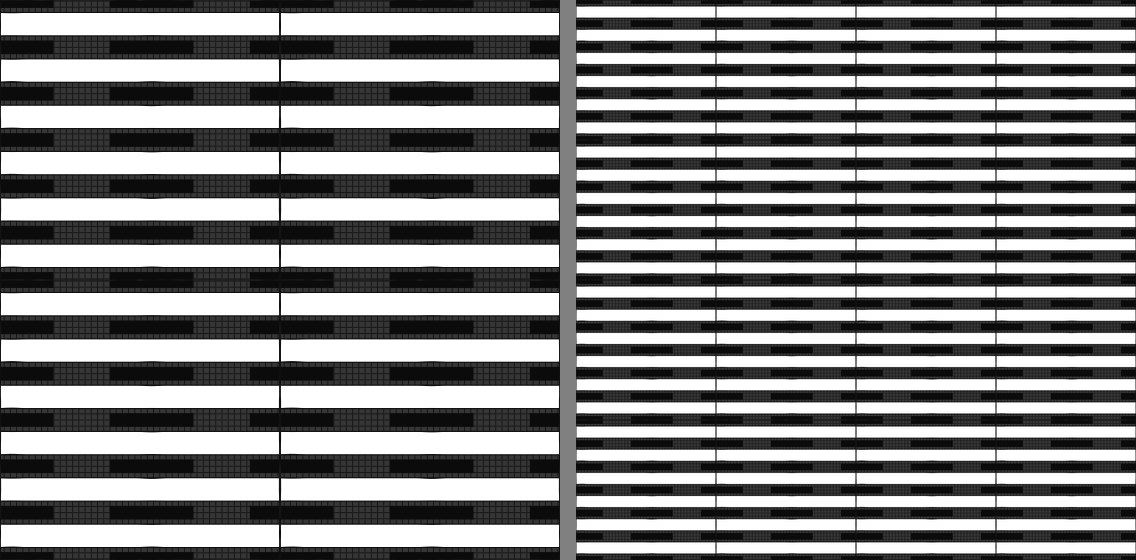
Left: one tile. Right: repeated 2 by 2.
Reproduce this pattern procedurally as a WebGL 1 fragment shader.

```glsl
precision highp float;
// Dark gridded bands with inset black bars on white, in two by two tiles with worn seams.

uniform vec2 u_resolution;

// Lengths are fractions of one tile.
const float TILES = 2.0;
const float BAND_STEP = 0.1654;
const float BAND_HALF = 0.0423;
const float BORDER = 0.0034;
const float CELLS = 45.0;
const float CELL_PHASE = 0.1927;
const float ROW_STEP = 0.0219;
const float LINE_HALF = 0.0018;
const float BARS = 2.0;
const float BAR_CENTER = 0.0417;
const vec2 BAR_HALF = vec2(0.1495, 0.0243);
const float SEAM_HALF = 0.0036;
const float SEAM_WOBBLE = 0.0016;
const float BULGE_HEIGHT = 0.0030;
const float BULGE_REACH = 0.060;

const vec3 PAPER = vec3(1.0);
const vec3 CELL = vec3(0.21);
const vec3 LINE = vec3(0.09);
const vec3 BLACK = vec3(0.045);
const vec3 SEAM = vec3(0.065);
const vec3 WORN_SEAM = vec3(0.12);

float hash(vec2 p) {
  return fract(sin(dot(p, vec2(127.1, 311.7))) * 43758.5453);
}

// Value noise over 0..1 that wraps after a whole number of steps.
float wrapNoise(float x, float steps, float seed) {
  float s = x * steps;
  float i = floor(s);
  float f = s - i;
  float a = hash(vec2(mod(i, steps), seed));
  float b = hash(vec2(mod(i + 1.0, steps), seed));
  return mix(a, b, f * f * (3.0 - 2.0 * f));
}

// Coverage of a shape whose signed distance is d.
float cover(float d, float pixel) {
  return clamp(0.5 - d / pixel, 0.0, 1.0);
}

// Distance to the nearest multiple of step.
float nearest(float x, float step) {
  return abs(x - step * floor(x / step + 0.5));
}

void main() {
  vec2 uv = gl_FragCoord.xy / u_resolution;
  float pixel = TILES / min(u_resolution.x, u_resolution.y);
  vec2 tile = fract(uv * TILES);

  // Bands are centred in the tile and cut by its upper and lower edges.
  float y = tile.y - 0.5;
  float band = floor(y / BAND_STEP + 0.5);
  float dy = y - band * BAND_STEP;

  // Bars repeat along each band.
  float barPos = (tile.x - BAR_CENTER) * BARS + 0.5;
  float bar = mod(floor(barPos), BARS);
  float dx = abs(fract(barPos) - 0.5) / BARS;

  // Faint swelling of the band outline near each bar centre.
  float swell = hash(vec2(band + 5.0, bar * 2.0 + step(0.0, dy)));
  float bulge = BULGE_HEIGHT * swell * (1.0 - smoothstep(0.0, BULGE_REACH, dx));
  float bandDist = abs(dy) - BAND_HALF;

  vec3 color = mix(PAPER, LINE, cover(bandDist - bulge, pixel));

  // Grid, outline and bar inside the band.
  float column = nearest(tile.x - CELL_PHASE, 1.0 / CELLS);
  float row = nearest(dy, ROW_STEP);
  float grid = cover(min(column, row) - LINE_HALF, pixel);
  vec3 inside = mix(CELL, LINE, grid);
  inside = mix(inside, BLACK, cover(-bandDist - BORDER, pixel));
  vec2 barDist = vec2(dx, abs(dy)) - BAR_HALF;
  inside = mix(inside, BLACK, cover(max(barDist.x, barDist.y), pixel));
  color = mix(color, inside, cover(bandDist, pixel));

  // Worn horizontal seam, then the heavier vertical one.
  vec2 edge = 0.5 - abs(tile - 0.5);
  float signedY = tile.y - step(0.5, tile.y);
  float drift = SEAM_WOBBLE * (wrapNoise(tile.x, 24.0, 3.0) - 0.5);
  float wear = wrapNoise(tile.x, 40.0, 8.0);
  float across = cover(abs(signedY - drift) - SEAM_HALF * mix(0.4, 0.9, wear), pixel);
  color = mix(color, mix(SEAM, WORN_SEAM, wear), across * 0.85);

  float ragged = SEAM_WOBBLE * 0.5 * (wrapNoise(tile.y, 32.0, 5.0) - 0.5);
  vec3 upright = mix(BLACK, WORN_SEAM, 0.6 * wrapNoise(tile.y, 28.0, 11.0));
  color = mix(color, upright, cover(edge.x - SEAM_HALF - ragged, pixel));

  gl_FragColor = vec4(color, 1.0);
}
```
